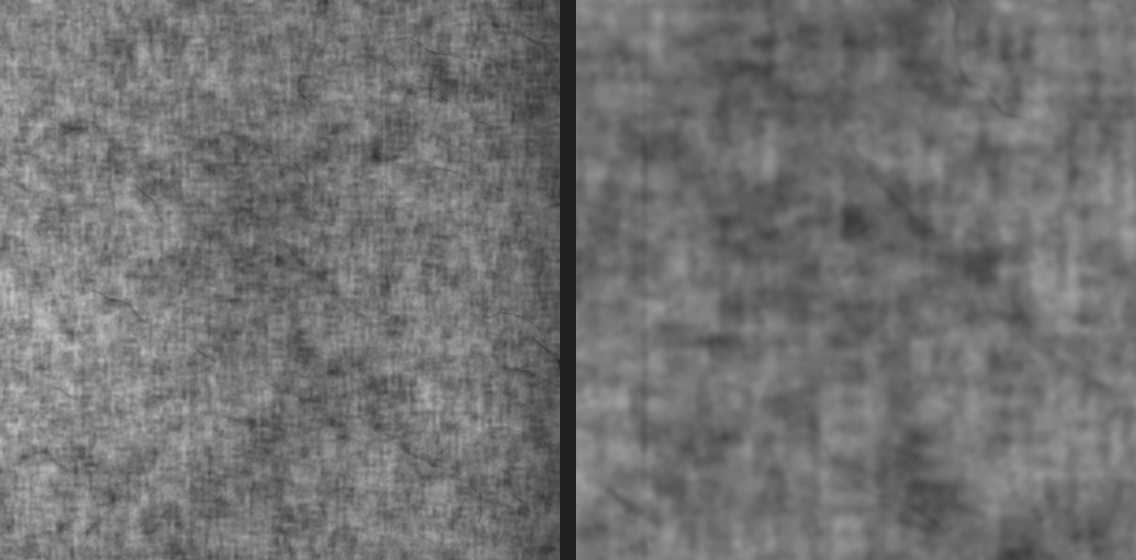
Left: the whole. Right: its middle third, enlarged.
Give the GLSL for this texture, as a Shadertoy shader.

```glsl
// Worn grey cloth: soft uneven light, fine woven grain, broken diagonal cracks and faint creases.

float hash(vec2 cell) {
    return fract(sin(dot(cell, vec2(127.1, 311.7))) * 43758.5453);
}

// Value noise in 0..1
float noise(vec2 p) {
    vec2 cell = floor(p);
    vec2 f = fract(p);
    f = f * f * (3.0 - 2.0 * f);
    float low = mix(hash(cell), hash(cell + vec2(1, 0)), f.x);
    float high = mix(hash(cell + vec2(0, 1)), hash(cell + vec2(1, 1)), f.x);
    return mix(low, high, f.y);
}

// Layered noise centred on zero
float fbm(vec2 p, int octaves, float gain) {
    float sum = 0.0;
    float weight = 0.5;
    for (int i = 0; i < octaves; i++) {
        sum += weight * (noise(p) - 0.5);
        p = mat2(1.6, 1.2, -1.2, 1.6) * p + 17.3;
        weight *= gain;
    }
    return sum;
}

// Soft elliptical spot, 1 at its centre
float spot(vec2 p, vec2 centre, vec2 radius) {
    vec2 d = (p - centre) / radius;
    return exp(-dot(d, d));
}

// Broad light and shade over the canvas
float shading(vec2 p) {
    float light = 0.458;
    light += 0.135 * spot(p, vec2(0.08, 0.36), vec2(0.26, 0.36));
    light += 0.045 * spot(p, vec2(0.08, 0.90), vec2(0.30, 0.25));
    light += 0.030 * spot(p, vec2(0.76, 0.28), vec2(0.16, 0.22));
    light -= 0.065 * spot(p, vec2(0.46, 0.57), vec2(0.20, 0.24));
    light -= 0.125 * smoothstep(0.84, 1.02, p.x);
    return light + 0.09 * fbm(p * 6.0 + 3.1, 3, 0.6);
}

// Short crossing threads, upright and level
float weave(vec2 p) {
    float upright = noise(p * vec2(150.0, 38.0) + 5.7) - 0.5;
    float level = noise(p * vec2(42.0, 140.0) + 41.2) - 0.5;
    return upright + 0.85 * level;
}

// Ragged dark lines falling to the right, broken up by a mask
float cracks(vec2 p, float scale, float seed) {
    vec2 warp = vec2(fbm(p * 22.0 + seed, 3, 0.55), fbm(p * 22.0 + seed + 9.0, 3, 0.55));
    vec2 q = p + 0.045 * warp;
    vec2 along = normalize(vec2(0.86, -0.45));
    vec2 r = vec2(dot(q, along), dot(q, vec2(-along.y, along.x)));
    float ridge = abs(noise(r * vec2(0.55, 1.2) * scale + seed) - 0.5);
    float mask = smoothstep(0.50, 0.78, noise(p * 11.0 + seed * 2.0));
    return mask * (1.0 - smoothstep(0.0, 0.055, ridge));
}

// Thin upright crease fading out at both ends
float crease(vec2 p, float x, float bottom, float top) {
    float line = 1.0 - smoothstep(0.0007, 0.0030, abs(p.x - x));
    float span = smoothstep(bottom, bottom + 0.08, p.y) * (1.0 - smoothstep(top - 0.08, top, p.y));
    return line * span * (0.4 + 0.6 * noise(vec2(x * 50.0, p.y * 30.0)));
}

// Scattered small smudges, one chance per cell
float smudges(vec2 p, float cells, float chance) {
    vec2 q = p * cells;
    float sum = 0.0;
    for (int j = -1; j <= 1; j++) {
        for (int i = -1; i <= 1; i++) {
            vec2 cell = floor(q) + vec2(i, j);
            vec2 centre = cell + vec2(hash(cell + 2.3), hash(cell + 7.9));
            vec2 radius = mix(vec2(0.12), vec2(0.30, 0.22), hash(cell + 4.4));
            sum += step(hash(cell + 13.0), chance) * spot(q, centre, radius);
        }
    }
    return sum;
}

void mainImage(out vec4 fragColor, in vec2 fragCoord) {
    vec2 p = fragCoord / iResolution.xy;
    float base = shading(p);

    // Grain is stronger where the cloth is lighter
    float contrast = base / 0.46;
    float grain = 0.25 * fbm(p * 26.0, 4, 0.82) + 0.115 * weave(p);
    float grey = base + contrast * grain;

    // Dark wear
    vec2 ragged = p + 0.012 * vec2(fbm(p * 60.0, 2, 0.5), fbm(p * 60.0 + 31.0, 2, 0.5));
    grey -= 0.085 * cracks(p, 9.0, 4.0);
    grey -= 0.060 * cracks(p, 14.0, 23.0);
    grey -= 0.075 * smudges(ragged, 16.0, 0.14);
    grey -= 0.150 * spot(ragged, vec2(0.673, 0.725), vec2(0.012, 0.022));
    grey -= 0.090 * spot(ragged, vec2(0.693, 0.495), vec2(0.008, 0.020));

    // Creases: a light one on the right, a dark one left of the middle
    grey += 0.065 * crease(p, 0.686, 0.45, 0.86);
    grey -= 0.040 * crease(p, 0.374, 0.02, 0.96);

    fragColor = vec4(vec3(clamp(grey, 0.0, 1.0)), 1.0);
}
```
